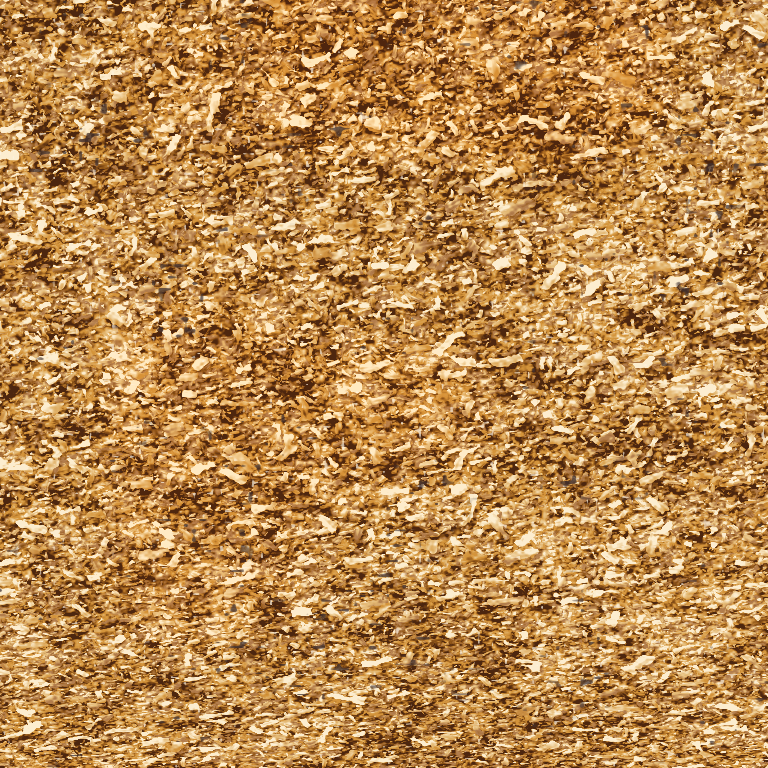
A WebGL 1 fragment shader for this texture:

```glsl
precision highp float;
uniform vec2 u_resolution;

vec3 hash3(vec2 p) {
  vec3 q = fract(p.xyx * vec3(0.1031, 0.1030, 0.0973));
  q += dot(q, q.yxz + 33.33);
  return fract((q.xxy + q.yzz) * q.zyx);
}

float noise(vec2 p) {
  vec2 i = floor(p), f = fract(p);
  f = f * f * (3.0 - 2.0 * f);
  return mix(mix(hash3(i).x, hash3(i + vec2(1, 0)).x, f.x),
             mix(hash3(i + vec2(0, 1)).x, hash3(i + vec2(1, 1)).x, f.x), f.y);
}

// Distance to a slightly bent, tapered splinter
float splinter(vec2 q, vec2 size, float bend, float taper) {
  q.y += bend * q.x * q.x;
  size.y *= 1.0 + taper * q.x / size.x;
  vec2 d = abs(q) - size + 0.04;
  return length(max(d, 0.0)) + min(max(d.x, d.y), 0.0) - 0.04;
}

// Wood colours from deep shade to lit cream
vec3 woodColor(float tone, float amber) {
  vec3 mid = mix(vec3(0.70, 0.49, 0.30), vec3(0.83, 0.58, 0.23), amber);
  vec3 c = mix(vec3(0.30, 0.15, 0.06), vec3(0.58, 0.35, 0.10), clamp(tone / 0.22, 0.0, 1.0));
  c = mix(c, mid, clamp((tone - 0.22) / 0.2, 0.0, 1.0));
  c = mix(c, vec3(0.89, 0.72, 0.45), clamp((tone - 0.5) / 0.22, 0.0, 1.0));
  return mix(c, vec3(0.99, 0.93, 0.81), clamp((tone - 0.74) / 0.3, 0.0, 1.0));
}

void main() {
  vec2 uv = gl_FragCoord.xy / u_resolution.y;
  float pixel = 1.0 / u_resolution.y;

  // The heap foreshortens towards the bottom
  vec2 pos = vec2(uv.x, 1.1 * uv.y - 0.17 * exp(-5.0 * uv.y)) + 2.0;
  float patches = noise(pos * 7.0) * 0.6 + noise(pos * 17.0) * 0.4;
  float clumps = noise(pos * vec2(20, 30) + 13.0) * 0.55 + noise(pos * vec2(38, 55) + 29.0) * 0.45;

  // Fine dust bed
  float dust = noise(pos * vec2(55, 75)) * 0.3 + noise(pos * vec2(110, 140) + 7.0) * 0.35
             + noise(pos * 230.0 + 3.0) * 0.35;
  float tone = 0.36 + (dust - 0.5) * 1.7;
  float amber = smoothstep(0.35, 0.55, noise(pos * 60.0 + 11.0));

  // Splinters, from small and buried to large and on top
  float freq = 125.0;
  for (int layer = 0; layer < 8; layer++) {
    float level = float(layer) / 7.0;
    vec2 p = pos * freq + float(layer) * 37.3;
    vec2 cell = floor(p);
    float rough = (noise(p * 3.5) - 0.5) * 0.2 + (noise(p * 8.0) - 0.5) * 0.12 * level;
    float aa = 0.7 * freq * pixel;
    for (int j = -1; j <= 1; j++) {
      for (int i = -1; i <= 1; i++) {
        vec2 id = cell + vec2(i, j);
        vec3 place = hash3(id + 5.7);
        vec3 form = hash3(id + 91.3);
        vec3 look = hash3(id + 203.1);
        float present = step(place.z, mix(0.62, 0.22, level) + (clumps - 0.5) * 0.4);
        vec2 d = p - id - 0.5 - (place.xy - 0.5) * 0.7;

        float lean = form.x * 2.0 - 1.0;
        float angle = 0.25 + 1.55 * lean * abs(lean);
        float c = cos(angle), s = sin(angle);
        mat2 turn = mat2(c, -s, s, c);
        vec2 q = turn * d;
        vec2 size = vec2(mix(0.22, 0.64, form.y * form.y), mix(0.09, 0.21, form.z * form.z));
        float bend = (look.y - 0.5) * 0.6;
        float taper = (look.z - 0.5) * 0.9;

        // Shadow falls below and to the right
        float shade = splinter(turn * (d + vec2(-0.07, 0.15)), size, bend, taper) + rough;
        tone *= 1.0 - 0.42 * present * smoothstep(0.16, -0.1, shade);

        // Lit upper edge and lengthwise grain
        float body = splinter(q, size, bend, taper) + rough;
        float mask = present * smoothstep(aa, -aa, body);
        float grain = noise(vec2(q.x * 2.5, q.y * 11.0) + id * 3.1) - 0.5;
        float lit = clamp(dot(d, vec2(-0.4, 0.9)) / (size.y + 0.1), -1.0, 1.0);
        float chipTone = mix(0.28, 0.48, level) + 0.6 * look.x + 0.14 * lit + 0.28 * grain;
        tone = mix(tone, chipTone, mask);
        amber = mix(amber, smoothstep(0.35, 0.5, look.z), mask);
      }
    }
    freq *= 0.8;
  }

  // Clumped relief, surface grit and contrast
  tone += (clumps - 0.5) * 0.42 + (patches - 0.5) * 0.24;
  tone += (noise(pos * 210.0 + 19.0) - 0.5) * 0.32;
  tone = 0.5 + (tone - 0.46) * 1.22;
  vec3 color = woodColor(tone, amber);
  float warmth = smoothstep(0.45, 0.8, noise(pos * 4.0 + 23.0)) * (0.4 + 0.6 * uv.y);
  color *= mix(vec3(1.0), vec3(1.04, 0.97, 0.86), warmth * 0.7);

  // Sparse pale glints and dark bark specks
  float glint = smoothstep(0.87, 0.97, noise(pos * 170.0 + 41.0));
  color = mix(color, vec3(0.99, 0.95, 0.88), glint * 0.7);
  float bark = smoothstep(0.84, 0.94, noise(pos * vec2(95, 115) + 67.0))
             * smoothstep(0.55, 0.75, noise(pos * 13.0 + 53.0));
  color = mix(color, vec3(0.25, 0.19, 0.19), bark * 0.75);

  gl_FragColor = vec4(clamp(color, 0.0, 1.0), 1.0);
}
```
